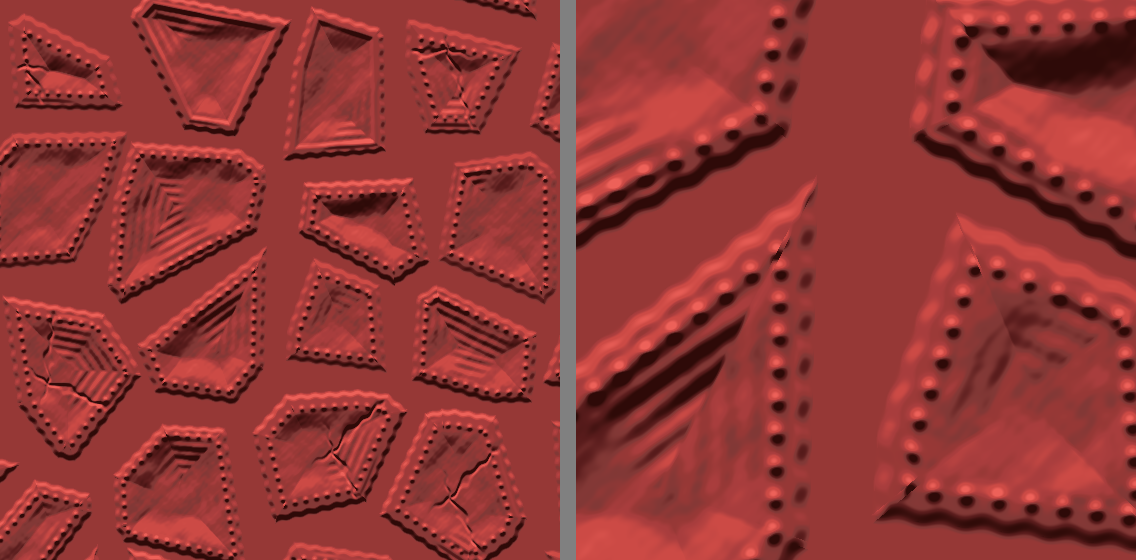
Left: the whole. Right: its middle third, enlarged.
Give the GLSL for this pattern, as a WebGL 1 fragment shader.

```glsl
precision highp float;
// Embossed leather-like relief: irregular polygonal plates on a flat red ground.
// Tilted cellular-noise edges shape each plate; walls, bowls, beads, folds and
// cracks add up to a height field, shaded by its slope along one light direction.
uniform vec2 u_resolution;

const float PLATES_ACROSS = 4.1;
const float SLOPE_STEP = 0.01;
const float BEAD_SPACING = 0.08;
const vec2 LIGHT = vec2(0.15, -0.99);

const vec3 GROUND = vec3(0.59, 0.22, 0.21);
const vec3 DUSK   = vec3(0.51, 0.22, 0.21);
const vec3 SHADOW = vec3(0.35, 0.11, 0.11);
const vec3 CREASE = vec3(0.18, 0.04, 0.03);
const vec3 GLOW   = vec3(0.66, 0.24, 0.24);
const vec3 SHEEN  = vec3(0.80, 0.29, 0.27);
const vec3 GLINT  = vec3(0.93, 0.38, 0.35);

vec2 hash2(vec2 p) {
  return fract(sin(vec2(dot(p, vec2(127.1, 311.7)), dot(p, vec2(269.5, 183.3)))) * 43758.5);
}

vec2 rotate(vec2 v, float angle) {
  float c = cos(angle), s = sin(angle);
  return vec2(c * v.x - s * v.y, s * v.x + c * v.y);
}

vec2 site(vec2 cell) {
  return cell + 0.5 + 0.7 * (hash2(cell) - 0.5);
}

// Layered, mutually warped sines, roughly -1 to 1.
float waves(vec2 p) {
  float a = sin(p.x + 1.7 * sin(p.y * 0.8));
  float b = sin(p.y * 1.3 + 1.5 * sin(p.x * 1.1 + 2.0));
  return 0.4 * (a + b) + 0.2 * sin(2.3 * (p.x - p.y) + a);
}

vec2 nearestCell(vec2 p) {
  vec2 base = floor(p), home = base;
  float nearest = 9.0;
  for (int j = -1; j <= 1; j++)
  for (int i = -1; i <= 1; i++) {
    vec2 cell = base + vec2(float(i), float(j));
    float d = distance(p, site(cell));
    if (d < nearest) { nearest = d; home = cell; }
  }
  return home;
}

// x: distance inside the plate outline, y: position along the nearest side.
vec2 plateEdge(vec2 p, vec2 home) {
  vec2 center = site(home), edge = vec2(9.0, 0.0);
  for (int j = -2; j <= 2; j++)
  for (int i = -2; i <= 2; i++) {
    if (i == 0 && j == 0) continue;
    vec2 other = home + vec2(float(i), float(j));
    vec2 neighbor = site(other);
    vec2 toMiddle = 0.5 * (center + neighbor) - p;
    vec2 normal = normalize(neighbor - center);
    vec2 rnd = hash2(home * 3.1 + other * 7.7);
    vec2 tilted = rotate(normal, 0.6 * (rnd.x - 0.5));
    float d = min(dot(toMiddle, normal) - 0.02, dot(toMiddle, tilted) - 0.17 * rnd.y);
    if (d < edge.x) edge = vec2(d, dot(p, vec2(-tilted.y, tilted.x)));
  }
  return edge;
}

float beads(float across, float along) {
  vec2 b = vec2(across, (fract(along / BEAD_SPACING) - 0.5) * BEAD_SPACING);
  return exp(-dot(b, b) / 0.00028);
}

float crack(vec2 p, float angle) {
  vec2 q = rotate(p, angle);
  float offset = q.y + 0.045 * waves(q * 17.0);
  return exp(-offset * offset / 0.0003) * smoothstep(-0.25, 0.05, q.x);
}

float height(vec2 p) {
  vec2 home = nearestCell(p);
  vec2 edge = plateEdge(p, home);
  float e = edge.x;
  if (e <= 0.0) return 0.0;
  vec2 kind = hash2(home + 17.0), form = hash2(home + 41.0);
  float rim = mix(0.07, 0.12, form.x);
  float inside = smoothstep(rim, rim + 0.04, e);

  // Outer wall and gentle bevel.
  float h = mix(0.018, 0.042, form.y) * smoothstep(0.0, 0.045, e + 0.006 * sin(edge.y * 60.0));
  h += 0.16 * min(e, rim);

  // Sunken, softly crumpled middle.
  float warp = 0.04 * waves(p * 7.0 + form * 9.0);
  h -= mix(0.04, 0.1, kind.y) * smoothstep(rim, rim + 0.2, e + warp);
  h += inside * (0.012 * waves(p * 13.0) + 0.0015 * waves(p * 55.0));

  // Beaded seam, or a plain inner step.
  if (kind.x > 0.28) h += 0.03 * beads(e - rim, edge.y);
  else h -= 0.03 * smoothstep(rim, rim + 0.04, e);

  // Folds that follow the outline on part of the plate.
  float foldZone = smoothstep(0.1, 0.6, waves(p * 4.0 + form * 20.0));
  h += 0.007 * foldZone * smoothstep(0.01, 0.05, e) * sin(e * 95.0 + 9.0 * warp);

  // Ragged cracks on some plates.
  float cracked = step(0.6, form.x) * smoothstep(0.03, 0.08, e);
  vec2 local = p - site(home);
  h -= 0.03 * cracked * max(crack(local, form.y * 6.3), crack(local, form.y * 6.3 + 1.9));
  return h;
}

vec3 tone(float slope) {
  float dark = max(-slope, 0.0), lit = max(slope, 0.0);
  vec3 color = mix(GROUND, DUSK, smoothstep(0.0, 0.2, dark));
  color = mix(color, SHADOW, smoothstep(0.2, 0.5, dark));
  color = mix(color, CREASE, smoothstep(0.45, 0.9, dark));
  color = mix(color, GLOW, smoothstep(0.0, 0.2, lit));
  color = mix(color, SHEEN, smoothstep(0.2, 0.6, lit));
  return mix(color, GLINT, smoothstep(0.7, 1.3, lit));
}

void main() {
  vec2 p = gl_FragCoord.xy / u_resolution.y * PLATES_ACROSS;
  vec2 offset = LIGHT * SLOPE_STEP;
  float slope = (height(p + offset) - height(p - offset)) / (2.0 * SLOPE_STEP);
  gl_FragColor = vec4(tone(slope), 1.0);
}
```
